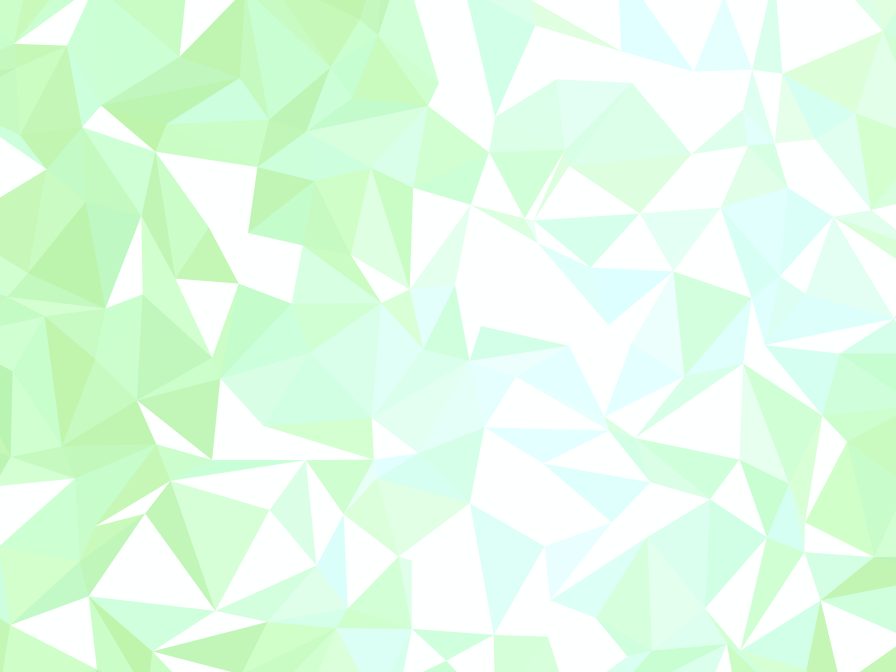
This background is drawn by a WebGL 1 fragment shader. Its source:

```glsl
precision highp float;
// Pale low-poly mosaic: a turned grid of strongly jittered vertices is split
// into triangles, each tinted flat from green through mint and cyan to white.
// The tint follows the distance to a slanted pale band, plus random variation.

uniform vec2 u_resolution;

const float CELLS = 10.8;     // grid cells per canvas height
const float TURN = 0.55;      // grid rotation in radians
const vec2 BAND_START = vec2(0.76, 0.28);
const vec2 BAND_END = vec2(1.15, 0.95);

float hash(vec2 p, float seed) {
    return fract(sin(dot(p, vec2(127.1, 311.7)) + seed * 74.7) * 43758.55);
}

float cross2(vec2 a, vec2 b) {
    return a.x * b.y - a.y * b.x;
}

float area(vec2 a, vec2 b, vec2 c) {
    return cross2(b - a, c - a);
}

float edgeDistance(vec2 p, vec2 a, vec2 b) {
    return cross2(b - a, p - a) / max(length(b - a), 0.0001);
}

float segmentDistance(vec2 p, vec2 a, vec2 b) {
    vec2 ab = b - a;
    float t = clamp(dot(p - a, ab) / dot(ab, ab), 0.0, 1.0);
    return length(p - a - ab * t);
}

// Grid corner moved by up to half a cell
vec2 vertex(vec2 id) {
    return id + vec2(hash(id, 1.0), hash(id, 2.0)) - 0.5;
}

// Antialiased share of the pixel inside a triangle
float coverage(vec2 p, vec2 a, vec2 b, vec2 c, float pixel) {
    float side = sign(area(a, b, c));
    float d = min(side * edgeDistance(p, a, b),
              min(side * edgeDistance(p, b, c), side * edgeDistance(p, c, a)));
    return clamp(0.5 + d / pixel, 0.0, 1.0);
}

// Cyan white at 0, mint in the middle, leaf green at 1
vec3 tint(float green, float warmth) {
    vec3 color = vec3(0.925 - 0.19 * green,
                      1.0 - 0.045 * smoothstep(0.6, 1.0, green),
                      1.0 - 0.36 * max(green - 0.12, 0.0));
    vec3 shift = warmth * mix(1.0, 0.45, green) * vec3(0.025, 0.0, -0.045);
    return clamp(color + shift, 0.0, 1.0);
}

// Flat colour of the triangle centred at a canvas position
vec3 facetColor(vec2 center, vec2 id, float seed) {
    float band = segmentDistance(center, BAND_START, BAND_END);
    float field = smoothstep(0.0, 0.68, band);
    float green = mix(field, hash(id, seed), 0.45);
    float warmth = 2.0 * hash(id, seed + 1.0) - 1.0;
    float white = step(hash(id, seed + 2.0), mix(0.48, 0.16, field));
    return mix(tint(green, warmth), vec3(0.995, 1.0, 1.0), white);
}

// Colour weighted by coverage, with the coverage in w
vec4 facet(vec2 p, vec2 a, vec2 b, vec2 c, vec2 id, float seed,
           mat2 turn, float pixel) {
    vec2 center = ((a + b + c) / 3.0) * turn / CELLS;
    return vec4(facetColor(center, id, seed), 1.0) * coverage(p, a, b, c, pixel);
}

// One grid quad, cut along a diagonal that stays inside it
vec4 quad(vec2 p, vec2 id, mat2 turn, float pixel) {
    vec2 a = vertex(id);
    vec2 b = vertex(id + vec2(1.0, 0.0));
    vec2 c = vertex(id + vec2(1.0, 1.0));
    vec2 d = vertex(id + vec2(0.0, 1.0));
    float fitAC = min(area(a, b, c), area(a, c, d)) * (0.2 + hash(id, 3.0));
    float fitBD = min(area(a, b, d), area(b, c, d)) * (0.2 + hash(id, 4.0));
    if (fitAC > fitBD) {
        return facet(p, a, b, c, id, 5.0, turn, pixel)
             + facet(p, a, c, d, id, 9.0, turn, pixel);
    }
    return facet(p, a, b, d, id, 5.0, turn, pixel)
         + facet(p, b, c, d, id, 9.0, turn, pixel);
}

void main() {
    mat2 turn = mat2(cos(TURN), sin(TURN), -sin(TURN), cos(TURN));
    vec2 p = turn * (gl_FragCoord.xy / u_resolution.y) * CELLS;
    float pixel = CELLS / u_resolution.y;

    // Jittered quads reach at most into the neighbouring cells
    vec4 sum = vec4(0.0);
    for (int y = -1; y <= 1; y++) {
        for (int x = -1; x <= 1; x++) {
            sum += quad(p, floor(p) + vec2(float(x), float(y)), turn, pixel);
        }
    }
    gl_FragColor = vec4(sum.rgb / max(sum.w, 0.001), 1.0);
}
```
